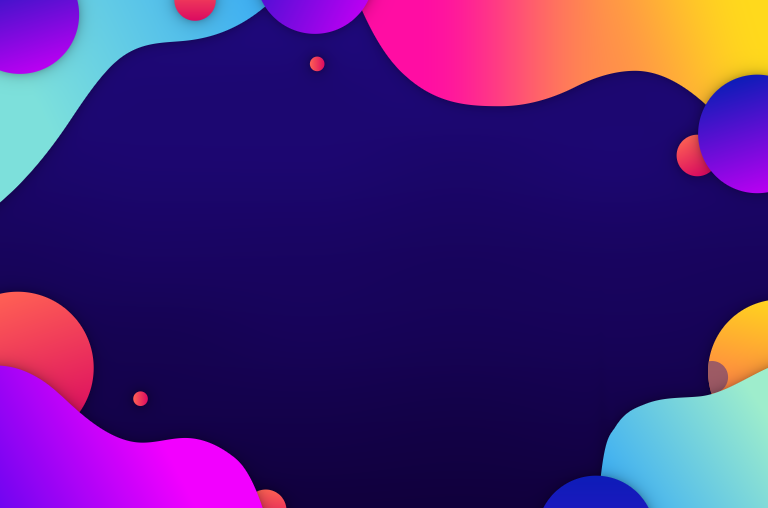
This background is drawn by a Shadertoy shader. Its source:

```glsl
const float CANVAS_HEIGHT = 0.66;   // canvas is 1 wide
const float SHADOW_STRENGTH = 0.22;
const float SHADOW_WIDTH = 0.007;
const float MOTTLE = 0.09;
const float BALL_RADIUS = 0.077;
const float BEAD_RADIUS = 0.027;
const float DOT_RADIUS = 0.0095;

const vec3 NIGHT_TOP = vec3(0.125, 0.035, 0.51);
const vec3 NIGHT_BOTTOM = vec3(0.065, 0.0, 0.24);
const vec3 AQUA = vec3(0.49, 0.88, 0.86);
const vec3 SKY = vec3(0.25, 0.69, 0.95);
const vec3 MINT = vec3(0.62, 0.93, 0.80);
const vec3 PINK = vec3(1.0, 0.05, 0.64);
const vec3 ORANGE = vec3(1.0, 0.55, 0.30);
const vec3 YELLOW = vec3(1.0, 0.85, 0.11);
const vec3 CORAL = vec3(1.0, 0.38, 0.33);
const vec3 CRIMSON = vec3(0.86, 0.04, 0.38);
const vec3 BLUE = vec3(0.05, 0.11, 0.72);
const vec3 INDIGO = vec3(0.24, 0.07, 0.81);
const vec3 VIOLET = vec3(0.73, 0.0, 0.95);
const vec3 MAGENTA = vec3(0.95, 0.0, 1.0);
const vec3 MAUVE = vec3(0.55, 0.32, 0.42);

// Outline knots: x, height, slope
const vec3 TOP_LEFT[7] = vec3[7](
    vec3(0.0, 0.397, 0.85), vec3(0.091, 0.503, 1.5), vec3(0.150, 0.579, 0.9),
    vec3(0.241, 0.607, 0.1), vec3(0.341, 0.648, 0.8), vec3(0.40, 0.70, 0.8),
    vec3(0.45, 0.74, 0.8));
const vec3 TOP_RIGHT[7] = vec3[7](
    vec3(0.466, 0.659, -2.4), vec3(0.521, 0.568, -1.0), vec3(0.651, 0.522, 0.0),
    vec3(0.749, 0.547, 0.5), vec3(0.827, 0.568, 0.0), vec3(0.918, 0.525, -0.9),
    vec3(1.0, 0.46, -0.6));
const vec3 BOTTOM_LEFT[7] = vec3[7](
    vec3(0.0, 0.185, -0.05), vec3(0.059, 0.163, -0.7), vec3(0.104, 0.124, -0.85),
    vec3(0.182, 0.085, -0.05), vec3(0.241, 0.091, 0.0), vec3(0.306, 0.065, -0.8),
    vec3(0.342, 0.0, -3.0));
const vec3 BOTTOM_RIGHT[7] = vec3[7](
    vec3(0.783, 0.047, 8.0), vec3(0.801, 0.105, 1.6), vec3(0.840, 0.135, 0.4),
    vec3(0.911, 0.145, 0.1), vec3(1.0, 0.182, 0.45), vec3(1.05, 0.20, 0.4),
    vec3(1.1, 0.22, 0.4));

float hash(vec2 p) {
    return fract(sin(dot(p, vec2(127.1, 311.7))) * 43758.5);
}

float noise(vec2 p) {
    vec2 i = floor(p), f = fract(p);
    f = f * f * (3.0 - 2.0 * f);
    return mix(mix(hash(i), hash(i + vec2(1, 0)), f.x),
               mix(hash(i + vec2(0, 1)), hash(i + vec2(1, 1)), f.x), f.y);
}

// Cubic Hermite outline, extended as straight lines past both ends
float outline(float x, vec3 knots[7]) {
    float y = knots[0].y + knots[0].z * (x - knots[0].x);
    for (int i = 0; i < 6; i++) {
        vec3 a = knots[i], b = knots[i + 1];
        if (x < a.x) break;
        float h = b.x - a.x, t = min((x - a.x) / h, 1.0), s = 1.0 - t;
        y = a.y * s * s * (1.0 + 2.0 * t) + b.y * t * t * (3.0 - 2.0 * t)
          + h * t * s * (a.z * s - b.z * t);
    }
    return y + knots[6].z * max(x - knots[6].x, 0.0);
}

// Approximate signed distance, positive above the outline
float waveDistance(vec2 p, vec3 knots[7]) {
    const float STEP = 0.0005;
    float slope = (outline(p.x + STEP, knots) - outline(p.x - STEP, knots)) / (2.0 * STEP);
    return (p.y - outline(p.x, knots)) / sqrt(1.0 + slope * slope);
}

float ramp(vec2 p, vec2 start, vec2 end) {
    vec2 axis = end - start;
    return clamp(dot(p - start, axis) / dot(axis, axis), 0.0, 1.0);
}

float coverage(float d) {
    return clamp(0.5 - d * iResolution.x, 0.0, 1.0);
}

// Soft contact shadow followed by the filled shape
void paint(inout vec3 color, float d, vec3 fill) {
    color *= 1.0 - SHADOW_STRENGTH * exp(-max(d, 0.0) / SHADOW_WIDTH);
    color = mix(color, fill, coverage(d));
}

void disc(inout vec3 color, vec2 p, vec2 center, float radius, vec3 from, vec3 to, vec2 dir) {
    vec2 reach = normalize(dir) * radius;
    paint(color, length(p - center) - radius, mix(from, to, ramp(p, center - reach, center + reach)));
}

void mainImage(out vec4 fragColor, in vec2 fragCoord) {
    vec2 uv = fragCoord / iResolution.xy;
    vec2 p = uv * vec2(1.0, CANVAS_HEIGHT);
    const vec2 DOWN = vec2(0, -1), RIGHT = vec2(1, 0);

    // Night backdrop with faint mottling
    vec3 color = mix(NIGHT_BOTTOM, NIGHT_TOP, uv.y);
    color *= 1.0 + MOTTLE * (noise(p * vec2(5.0, 9.0)) - 0.5);

    // Discs behind the waves
    disc(color, p, vec2(0.023, 0.182), 0.099, CORAL, CRIMSON, vec2(0.35, -1.0));
    disc(color, p, vec2(0.346, -0.003), BEAD_RADIUS, CORAL, CRIMSON, DOWN);
    vec2 sun = vec2(1.016, 0.177);
    disc(color, p, sun, 0.094, YELLOW, CORAL, vec2(-0.25, -1.0));
    float spot = max(length(p - vec2(0.927, 0.170)) - 0.021, length(p - sun) - 0.094);
    color = mix(color, MAUVE, 0.85 * coverage(spot));

    // Waves
    paint(color, -waveDistance(p, TOP_LEFT),
        mix(AQUA, SKY, ramp(p, vec2(0.06, 0.5), vec2(0.34, 0.63))));
    vec3 sunset = mix(PINK, ORANGE, smoothstep(0.54, 0.80, p.x));
    sunset = mix(sunset, YELLOW, smoothstep(0.76, 1.0, p.x + 0.3 * (p.y - 0.6)));
    paint(color, -waveDistance(p, TOP_RIGHT), sunset);
    paint(color, waveDistance(p, BOTTOM_LEFT),
        mix(INDIGO + vec3(0.18, -0.05, 0.13), MAGENTA, ramp(p, vec2(0.0, -0.02), vec2(0.21, 0.09))));
    paint(color, waveDistance(p, BOTTOM_RIGHT),
        mix(SKY, MINT, ramp(p, vec2(0.80, 0.03), vec2(0.98, 0.15))));

    // Discs in front
    disc(color, p, vec2(0.026, 0.641), BALL_RADIUS, BLUE, VIOLET, vec2(0.3, -1.0));
    disc(color, p, vec2(0.254, 0.660), BEAD_RADIUS, CORAL, CRIMSON, DOWN);
    disc(color, p, vec2(0.410, 0.693), BALL_RADIUS, INDIGO, VIOLET, vec2(1.0, -0.5));
    disc(color, p, vec2(0.908, 0.458), BEAD_RADIUS, CORAL, CRIMSON, vec2(0.4, -1.0));
    disc(color, p, vec2(0.986, 0.486), BALL_RADIUS, BLUE, VIOLET, vec2(0.3, -1.0));
    disc(color, p, vec2(0.776, -0.035), BALL_RADIUS, BLUE, INDIGO, DOWN);
    disc(color, p, vec2(0.413, 0.577), DOT_RADIUS, CORAL, CRIMSON, RIGHT);
    disc(color, p, vec2(0.183, 0.142), DOT_RADIUS, CORAL, CRIMSON, RIGHT);

    fragColor = vec4(color, 1.0);
}
```
